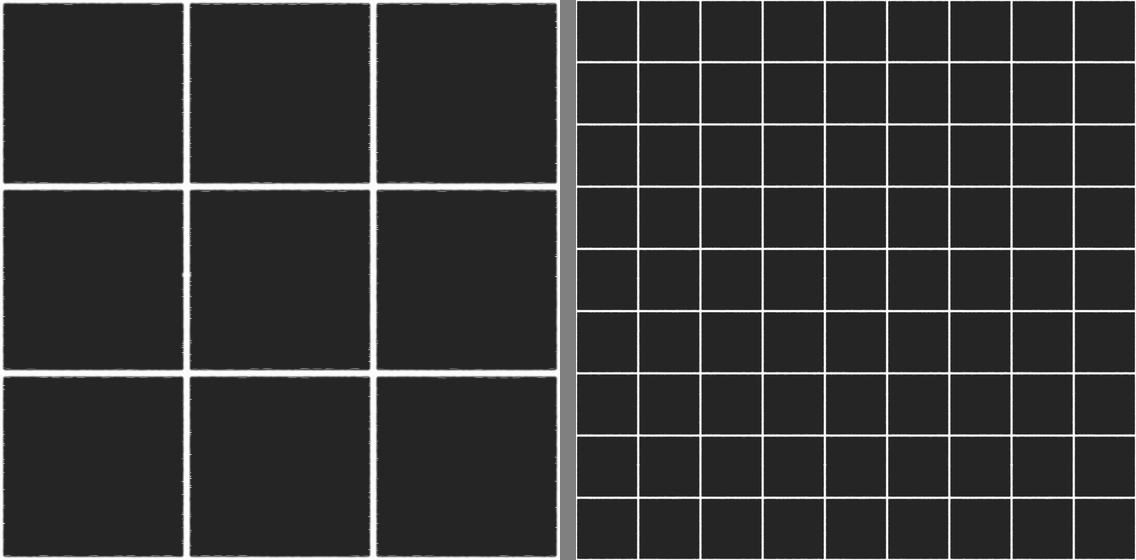
Left: one tile. Right: repeated 3 by 3.
Reproduce this pattern procedurally as a WebGL 2 fragment shader.

```glsl
#version 300 es
precision highp float;

uniform vec2 u_resolution;
out vec4 fragColor;

const float REPEATS = 3.0;
const vec3 TILE_COLOR = vec3(0.147);
const vec3 GAP_COLOR = vec3(0.985);

// Lengths below are fractions of one cell
const float GAP_HALF = 0.0175;
const float CORNER_RADIUS = 0.012;
const float EDGE_SOFTNESS = 0.0078;
const float EDGE_WOBBLE = 0.0016;
const float WOBBLE_STEPS = 60.0;

const float NICK_SLOTS = 84.0;
const float NICK_CHANCE = 0.34;
const float NICK_LENGTH = 0.016;
const float NICK_HALF_WIDTH = 0.0022;

const float SCUFF_SLOTS = 15.0;
const float SCUFF_CHANCE = 0.45;
const float SCUFF_DEPTH = 0.006;
const float SCUFF_HALF_WIDTH = 0.0018;
const float SCUFF_STRENGTH = 0.4;

// Single blot on the gap, in canvas units
const vec2 BLOT_CENTER = vec2(0.3333, 0.509);
const float BLOT_RADIUS = 0.0075;
const float BLOT_SOFTNESS = 0.003;

float hash(vec2 p) {
    return fract(sin(dot(p, vec2(127.1, 311.7))) * 43758.5453);
}

float edgeNoise(float t, float seed) {
    float i = floor(t);
    float f = smoothstep(0.0, 1.0, t - i);
    return mix(hash(vec2(i, seed)), hash(vec2(i + 1.0, seed)), f);
}

float roundedBox(vec2 p, float halfSize, float radius) {
    vec2 q = abs(p) - halfSize + radius;
    return length(max(q, 0.0)) + min(max(q.x, q.y), 0.0) - radius;
}

// Short hairlines reaching into the tile from a vertical side
float nicks(float along, float depth, float seed, float pixel) {
    float slot = floor(along * NICK_SLOTS);
    float chosen = step(hash(vec2(slot, seed)), NICK_CHANCE);
    float size = hash(vec2(slot, seed + 17.0));
    float center = (slot + mix(0.3, 0.7, hash(vec2(slot, seed + 31.0)))) / NICK_SLOTS;
    float halfWidth = max(NICK_HALF_WIDTH, 0.5 * pixel);
    float line = 1.0 - smoothstep(0.0, 2.0 * halfWidth, abs(along - center));
    float fade = 1.0 - smoothstep(0.0, NICK_LENGTH * mix(0.35, 1.0, size), depth);
    return chosen * line * fade * mix(0.4, 0.9, size);
}

// Faint strokes running along a horizontal side
float scuffs(float along, float depth, float seed, float pixel) {
    float slot = floor(along * SCUFF_SLOTS);
    float f = fract(along * SCUFF_SLOTS);
    float chosen = step(hash(vec2(slot, seed)), SCUFF_CHANCE);
    float ends = smoothstep(0.0, 0.3, f) * (1.0 - smoothstep(0.7, 1.0, f));
    float tilt = (hash(vec2(slot, seed + 13.0)) - 0.5) * (f - 0.5);
    float level = SCUFF_DEPTH * (mix(0.6, 1.2, hash(vec2(slot, seed + 29.0))) + tilt);
    float halfWidth = max(SCUFF_HALF_WIDTH, 0.5 * pixel);
    float line = 1.0 - smoothstep(0.0, 2.0 * halfWidth, abs(depth - level));
    return chosen * ends * line * SCUFF_STRENGTH;
}

void main() {
    vec2 uv = gl_FragCoord.xy / u_resolution;
    vec2 cell = floor(uv * REPEATS);
    vec2 local = fract(uv * REPEATS);
    vec2 p = local - 0.5;
    float pixel = REPEATS / min(u_resolution.x, u_resolution.y);

    // Each side of each tile has its own wear
    vec2 side = step(0.0, p);
    float cellSeed = 1.0 + 4.0 * (cell.x + REPEATS * cell.y);
    float sideSeed = cellSeed + side.x;
    float endSeed = cellSeed + 2.0 + side.y;
    vec2 depth = 0.5 - GAP_HALF - abs(p);

    // Soft, slightly uneven rounded square
    bool nearSide = depth.x < depth.y;
    float wobble = edgeNoise((nearSide ? local.y : local.x) * WOBBLE_STEPS,
                             nearSide ? sideSeed : endSeed) - 0.5;
    float distanceToTile = roundedBox(p, 0.5 - GAP_HALF, CORNER_RADIUS)
                         + EDGE_WOBBLE * wobble;
    float softness = max(EDGE_SOFTNESS, 0.5 * pixel);
    float light = smoothstep(-softness, softness, distanceToTile);

    // Worn edges, kept clear of the corners
    vec2 clearOfCorner = smoothstep(0.0, 0.02, depth.yx);
    light = max(light, nicks(local.y, depth.x, sideSeed, pixel) * clearOfCorner.x);
    light = max(light, scuffs(local.x, depth.y, endSeed, pixel) * clearOfCorner.y);

    // Blot beside the middle tile
    float blotDistance = length(uv - BLOT_CENTER) - BLOT_RADIUS;
    light = max(light, 1.0 - smoothstep(-BLOT_SOFTNESS, BLOT_SOFTNESS, blotDistance));

    fragColor = vec4(mix(TILE_COLOR, GAP_COLOR, light), 1.0);
}
```
